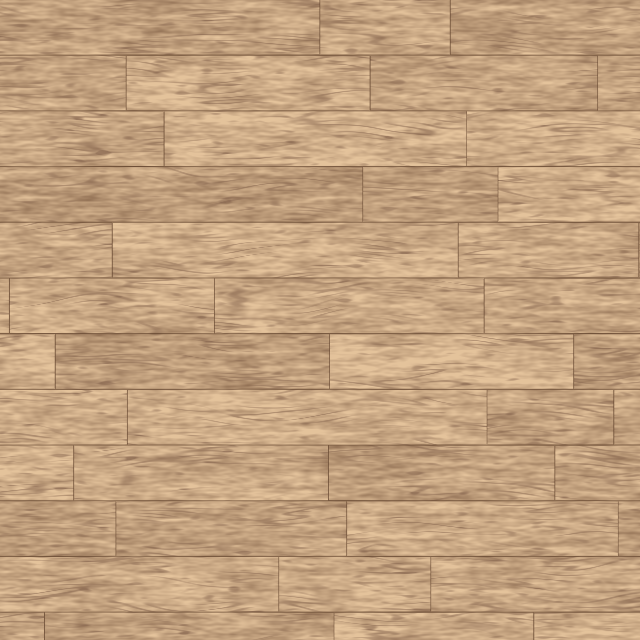
Write a Shadertoy shader that draws this texture.

```glsl
// Wooden floor: staggered planks of random length laid in horizontal rows.
// Each plank has its own tone and a grain made of stretched gradient noise,
// with thin bowed pore lines, dark flecks and uneven seams on top.

const float ROWS = 11.49;          // plank rows down the canvas
const float ROW_SHIFT = 0.01;      // rows hidden above the top edge
const float PLANK_LENGTH = 0.385;  // mean plank length
const float LENGTH_JITTER = 0.55;  // random joint shift, in plank lengths
const float ROW_STAGGER = 0.618;   // joint shift from row to row
const float SEAM_HALF = 0.0009;    // half width of the seams between rows
const float JOINT_HALF = 0.0007;   // half width of the end joints
const float GRAIN_BOW = 0.026;     // how far the pore lines curve
const float MEAN_TONE = 0.67;      // 0 = dark wood, 1 = light wood
const float PLANK_CONTRAST = 0.36; // tone range between planks

const vec3 DARK_WOOD  = vec3(0.64, 0.51, 0.39);
const vec3 LIGHT_WOOD = vec3(0.86, 0.73, 0.58);
const vec3 PORE_COLOR = vec3(0.53, 0.40, 0.31);
const vec3 SEAM_COLOR = vec3(0.40, 0.28, 0.19);

float hash(vec2 p) {
    vec3 q = fract(p.xyx * 0.1031);
    q += dot(q, q.yzx + 33.33);
    return fract((q.x + q.y) * q.z);
}

float cornerGradient(vec2 cell, vec2 offset) {
    float angle = 6.2832 * hash(cell);
    return dot(vec2(cos(angle), sin(angle)), offset);
}

// Gradient noise, roughly -0.7 to 0.7
float noise(vec2 p) {
    vec2 i = floor(p), f = p - i;
    vec2 u = f * f * f * (f * (f * 6.0 - 15.0) + 10.0);
    vec2 e = vec2(0.0, 1.0);
    return mix(
        mix(cornerGradient(i, f), cornerGradient(i + e.yx, f - e.yx), u.x),
        mix(cornerGradient(i + e.xy, f - e.xy), cornerGradient(i + e.yy, f - e.yy), u.x),
        u.y);
}

// Position of an end joint, in plank lengths
float jointAt(float index, float row) {
    return index + LENGTH_JITTER * hash(vec2(index + 20.0, row + 7.0));
}

// Antialiased line of the given half width
float lineMask(float dist, float halfWidth, float pixel) {
    return clamp((halfWidth - dist) / pixel + 0.5, 0.0, 1.0);
}

vec3 woodColor(vec2 p, float seed) {
    vec2 g = p + vec2(seed * 17.0, seed * 29.0);

    // Streaks from broad bands to fine fibres
    float tone = MEAN_TONE + PLANK_CONTRAST * (seed - 0.5);
    tone += 0.30 * noise(g * vec2(4.0, 16.0));
    tone += 0.50 * noise(g * vec2(9.0, 70.0));
    tone += 0.60 * noise(g * vec2(20.0, 150.0) + 5.3);
    tone += 0.45 * noise(g * vec2(60.0, 230.0) + 11.7);
    vec3 color = mix(DARK_WOOD, LIGHT_WOOD, clamp(tone, -0.25, 1.15));

    // Bowed pore lines along the zero contours of stretched noise
    float bow = GRAIN_BOW * noise(g * vec2(5.0, 9.0) + 3.1);
    float contour = abs(noise(vec2(g.x * 8.0, (g.y + bow) * 95.0)));
    float patches = smoothstep(-0.15, 0.35, noise(g * vec2(9.0, 32.0) + 8.4));
    float pores = smoothstep(0.13, 0.02, contour) * patches;

    // Short dark flecks
    float flecks = smoothstep(0.28, 0.55, noise(g * vec2(26.0, 140.0) + 17.9));
    return mix(color, PORE_COLOR, clamp(0.50 * pores + 0.50 * flecks, 0.0, 0.75));
}

void mainImage(out vec4 fragColor, in vec2 fragCoord) {
    vec2 p = fragCoord / iResolution.y;
    float pixel = 1.0 / iResolution.y;

    // Find the row, then the plank between two joints
    float down = (1.0 - p.y) * ROWS + ROW_SHIFT;
    float row = floor(down);
    float along = p.x / PLANK_LENGTH + fract(row * ROW_STAGGER) + 0.2;
    float plank = floor(along);
    if (along < jointAt(plank, row)) plank -= 1.0;
    float toLeft = along - jointAt(plank, row);
    float toRight = jointAt(plank + 1.0, row) - along;

    vec3 color = woodColor(p, hash(vec2(plank + 41.0, row + 3.0)));

    // Seams between rows, worn unevenly along their length
    float seamDist = abs(down - floor(down + 0.5)) / ROWS;
    float seamWear = 0.72 + 0.45 * noise(vec2(p.x * 7.0, floor(down + 0.5) * 3.7));
    float seam = lineMask(seamDist, SEAM_HALF, pixel) * seamWear;

    // End joints, each with its own depth
    float nearest = plank + step(toRight, toLeft);
    float jointDist = min(toLeft, toRight) * PLANK_LENGTH;
    float jointDepth = mix(0.5, 0.9, hash(vec2(nearest + 63.0, row + 15.0)));
    float joint = lineMask(jointDist, JOINT_HALF, pixel) * jointDepth;

    color = mix(color, SEAM_COLOR, clamp(max(seam, joint), 0.0, 1.0));
    fragColor = vec4(color, 1.0);
}
```
